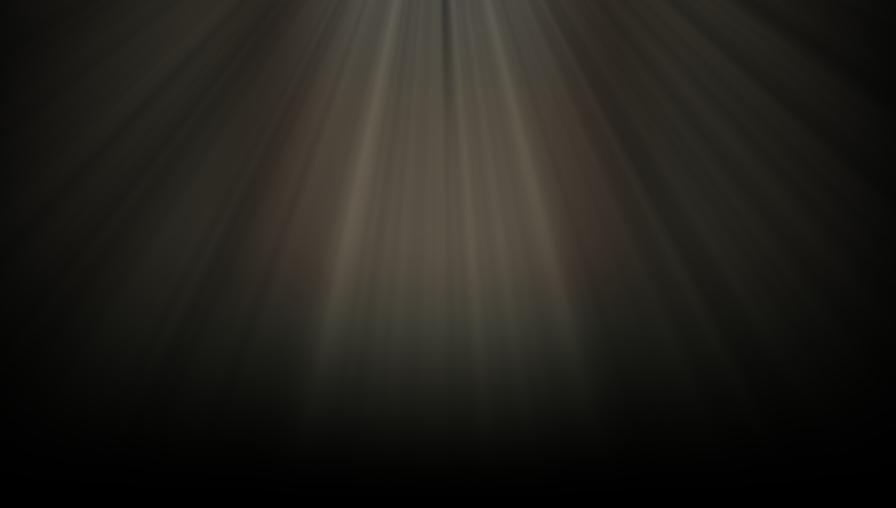
This background is drawn by a Shadertoy shader. Its source:

```glsl
// Soft warm light rays fanning down from above the frame into a dark floor.
#define SOURCE vec2(-0.02, 1.40)
#define CORE_LIGHT 0.175
#define WIDE_LIGHT 0.165
#define FLOOR_FADE 0.56
#define RAY_CONTRAST 0.30
#define WARM vec3(1.0, 0.92, 0.78)
#define BROWN vec3(1.0, 0.88, 0.74)
#define OLIVE vec3(1.0, 0.955, 0.79)
#define SILVER vec3(1.0, 0.97, 0.87)
#define MOSS vec3(1.0, 0.99, 0.83)

float slopeHash(float cell) {
    return fract(sin(cell * 127.1 + 31.7) * 4375.85) * 2.0 - 1.0;
}

// One-dimensional gradient noise
float gradientNoise(float x) {
    float cell = floor(x);
    float f = x - cell;
    float blend = f * f * f * (f * (f * 6.0 - 15.0) + 10.0);
    return mix(slopeHash(cell) * f, slopeHash(cell + 1.0) * (f - 1.0), blend);
}

float bell(float x, float center, float width) {
    float d = (x - center) / width;
    return exp(-d * d);
}

// Streaks that depend only on the direction from the source
float rayPattern(float angle) {
    float sum = 0.0;
    float weight = 1.0;
    float frequency = 7.0;
    for (int i = 0; i < 4; i++) {
        sum += weight * gradientNoise(angle * frequency + 17.3 * float(i));
        frequency *= 1.9;
        weight *= 0.72;
    }
    return sum;
}

void mainImage(out vec4 fragColor, in vec2 fragCoord) {
    // Height runs from 0 to 1, x is centered in units of canvas height
    vec2 p = fragCoord / iResolution.y;
    p.x -= 0.5 * iResolution.x / iResolution.y;
    vec2 fromSource = vec2(p.x - SOURCE.x, SOURCE.y - p.y);
    float angle = atan(fromSource.x, fromSource.y);
    float side = abs(fromSource.x);
    float top = smoothstep(0.6, 1.0, p.y);

    // Bright core over a wide, weaker glow
    float core = 1.0 - smoothstep(0.10, 0.43, side * mix(1.0, 1.15, top));
    float wide = 1.0 - smoothstep(0.38, 1.12, side);
    float light = CORE_LIGHT * core * (1.0 - 0.2 * top) + WIDE_LIGHT * wide;
    light *= smoothstep(0.0, FLOOR_FADE + 0.06 * side, p.y);

    // Rays, with a dark slit above and a bright thread below the center
    float rays = RAY_CONTRAST * rayPattern(angle) * mix(0.75, 1.3, smoothstep(0.2, 0.7, side));
    rays += 0.07 * bell(angle, -0.20, 0.035) + 0.06 * bell(angle, 0.235, 0.03);
    rays += 0.14 * (bell(angle, -0.83, 0.06) + bell(angle, 0.80, 0.06));
    rays -= 0.20 * bell(angle, 0.035, 0.022) * smoothstep(0.72, 1.0, p.y);
    rays += 0.08 * bell(angle, 0.035, 0.014) * (1.0 - smoothstep(0.6, 0.85, p.y));
    light *= 1.0 + rays;

    // Tints: warm middle, brown flanks, olive sides, silver top, mossy floor
    vec3 tint = mix(WARM, BROWN, bell(side, 0.31, 0.10));
    tint = mix(tint, OLIVE, smoothstep(0.34, 0.50, side));
    tint = mix(tint, SILVER, smoothstep(0.65, 0.95, side));
    tint = mix(tint, SILVER, smoothstep(0.75, 1.0, p.y) * core);
    tint = mix(tint, MOSS, 1.0 - smoothstep(0.34, 0.46, p.y));

    fragColor = vec4(max(light * tint, 0.0), 1.0);
}
```
